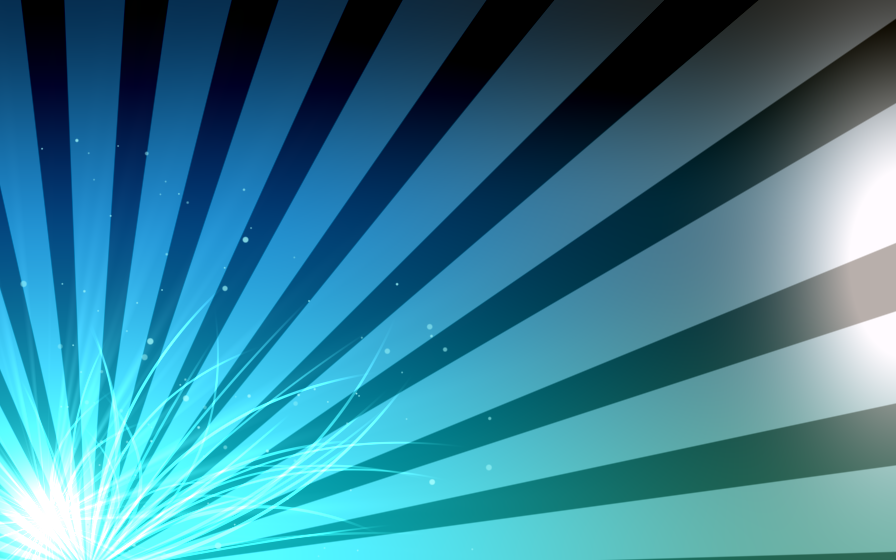
A Shadertoy shader for this background:

```glsl
// Dark sunburst bands over a blue-to-grey gradient, with a sparkling cyan burst and a white side glow.

float hash(float n) {
    return fract(sin(n * 12.9898) * 43758.547);
}

vec2 gradientAt(vec2 cell) {
    float angle = 6.2832 * hash(dot(cell, vec2(1.37, 7.91)));
    return vec2(cos(angle), sin(angle));
}

float gradientNoise(vec2 p) {
    vec2 i = floor(p), f = fract(p);
    vec2 u = f * f * (3.0 - 2.0 * f);
    vec2 e = vec2(0.0, 1.0);
    float low = mix(dot(gradientAt(i), f), dot(gradientAt(i + e.yx), f - e.yx), u.x);
    float high = mix(dot(gradientAt(i + e), f - e), dot(gradientAt(i + 1.0), f - 1.0), u.x);
    return mix(low, high, u.y);
}

// Backdrop: blue on the left, grey on the right, both darkening upward
vec3 backdrop(vec2 p) {
    vec3 blue = mix(vec3(0.30, 0.93, 1.0), vec3(0.11, 0.53, 0.80), smoothstep(0.0, 0.7, p.y));
    blue = mix(blue, vec3(0.02, 0.17, 0.30), smoothstep(0.55, 1.05, p.y));
    vec3 grey = mix(vec3(0.40, 0.68, 0.63), vec3(0.31, 0.45, 0.50), smoothstep(0.0, 0.6, p.y));
    grey = mix(grey, vec3(0.12, 0.12, 0.10), smoothstep(0.62, 1.02, p.y));
    vec3 color = mix(blue, grey, smoothstep(0.5 - 0.25 * p.y, 1.5, p.x));
    vec2 d = (p - vec2(1.62, 0.53)) / vec2(0.20, 0.33);
    return mix(color, vec3(1.0, 0.985, 1.0), min(1.3 * exp(-dot(d, d)), 1.0));
}

// Coverage of the dark bands; the fan has one wider gap near 26 degrees
float bands(vec2 q, float px) {
    float angle = degrees(atan(q.y, q.x));
    float start = angle > 26.3 ? 32.4 : 20.2;
    float offset = abs(mod(angle - start + 5.17, 10.34) - 5.17);
    return smoothstep(-px, px, radians(2.13 - offset) * length(q));
}

// Thin bowed filaments fanning out of the burst
float filaments(vec2 q, float px) {
    float sum = 0.0;
    for (float i = 1.0; i < 35.0; i++) {
        float angle = mix(0.12, 1.95, hash(i));
        float reach = mix(0.30, 0.73, hash(i + 40.3)) * (1.0 - 0.4 * smoothstep(0.9, 1.7, angle));
        float bow = 0.2 * (hash(i + 81.7) - 0.5);
        vec2 axis = vec2(cos(angle), sin(angle));
        float t = dot(q, axis) / reach;
        float across = dot(q, vec2(-axis.y, axis.x)) - 4.0 * bow * t * (1.0 - t);
        float slope = 4.0 * bow * (1.0 - 2.0 * t) / reach;
        float dist = abs(across) / sqrt(1.0 + slope * slope);
        float width = mix(0.0004, 0.0025, hash(i + 123.1)) * clamp(1.2 - t, 0.0, 1.0);
        float fade = smoothstep(0.0, 0.2, t) * (1.0 - smoothstep(0.7, 1.0, t));
        sum += fade * (1.0 - smoothstep(width, width + 1.5 * px, dist)) * mix(0.25, 0.7, hash(i + 9.4));
    }
    return sum;
}

// Round sparks, denser toward the burst
float sparks(vec2 q, float px) {
    float sum = 0.0;
    for (float i = 1.0; i < 111.0; i++) {
        float angle = mix(0.05, 1.8, hash(i + 210.6));
        float radius = mix(0.08, 0.78, pow(hash(i + 330.2), 1.3));
        float size = mix(0.0012, 0.006, pow(hash(i + 450.9), 4.0));
        float dist = length(q - radius * vec2(cos(angle), sin(angle)));
        sum += mix(0.35, 0.9, hash(i + 17.5)) * (1.0 - smoothstep(size - px, size + px, dist));
    }
    return sum;
}

void mainImage(out vec4 fragColor, in vec2 fragCoord) {
    float px = 1.0 / iResolution.y;
    vec2 p = fragCoord * px;
    p.x *= 1.6 * iResolution.y / iResolution.x;
    vec2 q = p - vec2(0.156, -0.027);

    vec3 color = backdrop(p);
    color = max(color - vec3(0.28, 0.30, 0.33) * bands(q, px), 0.0);

    // Soft burst with radial streaks
    vec2 fromCore = p - vec2(0.085, 0.07);
    float r = length(fromCore);
    vec2 direction = fromCore / max(r, 0.0001);
    float streak = gradientNoise(direction * 11.0) + 0.6 * gradientNoise(direction * 27.0 + 5.0);
    color += vec3(0.10, 0.20, 0.17) * exp(-r * r * 7.0);
    color += vec3(0.8, 0.95, 0.9) * max(streak, 0.0) * exp(-r * 5.5);
    color += vec3(0.9, 0.6, 0.5) * exp(-r * r * 120.0);

    color += vec3(0.45, 0.75, 0.70) * filaments(q, px);
    color = mix(color, vec3(0.65, 1.0, 1.0), min(sparks(q, px), 1.0));
    fragColor = vec4(clamp(color, 0.0, 1.0), 1.0);
}
```
